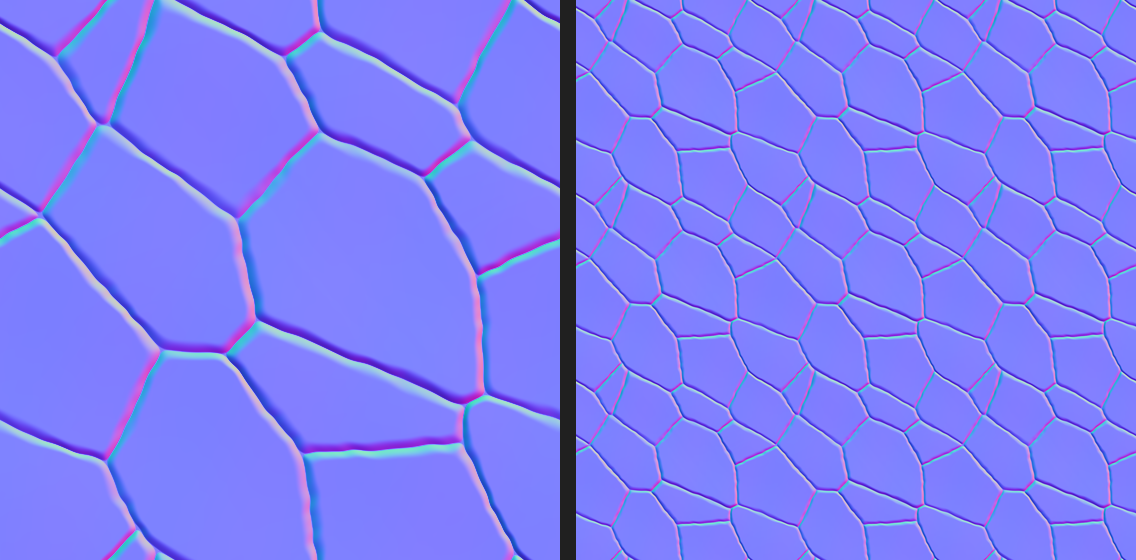
Left, the tile; right, the same tile 3 across and 3 down.
Reproduce this texture map procedurally as a three.js fragment shader.

```glsl
// Tangent-space normal map of irregular paving stones parted by narrow V grooves.
// Weighted cellular noise on a skewed lattice that wraps gives diagonal courses
// of flat stones; their bevelled height is differentiated into a normal.

#define JITTER vec2(0.9, 0.5)  // scatter of the stone centres along and across
#define SIZE_SPREAD 0.5        // difference between large and small stones
#define WOBBLE 0.004           // waviness of the joints
#define BEVEL 0.019            // mean width of the sloping rim of a stone
#define BEVEL_SPREAD 0.3       // variation of that width
#define HEIGHT 0.0122          // height of a stone above the groove
#define ROUNDING 0.004         // softness of the stone corners
#define TILT 0.005             // lean of the single stones
#define SWELL 0.001            // height of the broad undulation
#define SOFTNESS 0.0018        // half step of the slope measurement

varying vec2 vUv;

const float TAU = 6.2831853;
// Whole-number lattice: 12 cells per tile, long from upper left to lower right.
const mat2 LATTICE = mat2(2.0, 3.0, -2.0, 3.0);
const mat2 ADJUGATE = mat2(3.0, -3.0, 2.0, 2.0);
const float CELLS = 12.0;

// Random triple per cell, equal for cells one tile apart.
vec3 cellHash(vec2 cell) {
  vec2 id = floor(mod(ADJUGATE * cell + 0.5, CELLS));
  return fract(sin(dot(id, vec2(12.989, 78.233)) + vec3(0.7, 2.9, 5.3)) * 43758.545);
}

// Stone centre in xy, weight in z.
vec3 stoneSite(vec2 cell) {
  vec3 r = cellHash(cell);
  return vec3(cell + 0.5 + JITTER * (r.xy - 0.5), SIZE_SPREAD * r.z);
}

float power(vec2 q, vec3 site) {
  vec2 d = q - site.xy;
  return dot(d, d) - site.z;
}

// Layered sines with whole frequencies, so they wrap; the fine layer comes in spots.
vec2 ripple(vec2 p) {
  vec2 a = sin(TAU * vec2(4.0 * p.x + 3.0 * p.y, 5.0 * p.y - 3.0 * p.x) + vec2(0.4, 2.1));
  vec2 b = sin(TAU * vec2(12.0 * p.y - 7.0 * p.x, 11.0 * p.x + 8.0 * p.y) + 2.0 * a.yx);
  return 0.5 * a + 0.6 * b * a.yx * a.yx;
}

float stoneHeight(vec2 uv) {
  vec2 q = LATTICE * (uv + WOBBLE * ripple(uv));
  vec2 base = floor(q);

  // Find the stone that owns this point.
  vec3 owner = vec3(0.0);
  vec2 ownerCell = base;
  float nearest = 1e3;
  for (int j = -2; j <= 2; j++) {
    for (int i = -2; i <= 2; i++) {
      vec2 cell = base + vec2(float(i), float(j));
      vec3 site = stoneSite(cell);
      float d = power(q, site);
      if (d < nearest) {
        nearest = d;
        owner = site;
        ownerCell = cell;
      }
    }
  }

  // Blend the distances to its straight sides, in canvas units.
  float sum = 0.0;
  for (int j = -2; j <= 2; j++) {
    for (int i = -2; i <= 2; i++) {
      vec3 site = stoneSite(base + vec2(float(i), float(j)));
      vec2 across = owner.xy - site.xy;
      if (dot(across, across) > 1e-5) {
        float side = (power(q, site) - nearest) / (2.0 * length(across * LATTICE));
        sum += exp(-side / ROUNDING);
      }
    }
  }
  float inset = -ROUNDING * log(max(sum, 1e-20));

  // Bevel: steep at the joint, level on the stone; narrow rims are steeper.
  vec3 trait = 2.0 * cellHash(ownerCell + vec2(1.0, 0.0)) - 1.0;
  float drift = sin(TAU * (3.0 * uv.x - 2.0 * uv.y) + 2.0 * sin(TAU * (uv.x + 3.0 * uv.y)));
  float width = BEVEL * (1.0 + BEVEL_SPREAD * (0.7 * drift + 0.6 * trait.z));
  float t = clamp(inset / width, 0.0, 1.0);
  float rim = 2.0 * t - 2.0 * t * t * t + t * t * t * t;

  // Slight lean of each stone and a broad swell of its face.
  float swell = sin(TAU * (uv.x + 2.0 * uv.y)) + sin(TAU * (3.0 * uv.x - uv.y) + 1.3);
  return rim * (HEIGHT + TILT * dot(trait.xy, q - owner.xy) + SWELL * swell);
}

void main() {
  vec2 e = vec2(SOFTNESS, 0.0);
  vec2 slope = vec2(stoneHeight(vUv + e.xy) - stoneHeight(vUv - e.xy),
                    stoneHeight(vUv + e.yx) - stoneHeight(vUv - e.yx)) / (2.0 * SOFTNESS);
  vec3 normal = normalize(vec3(-slope, 1.0));
  gl_FragColor = vec4(0.5 + 0.5 * normal, 1.0);
}
```
